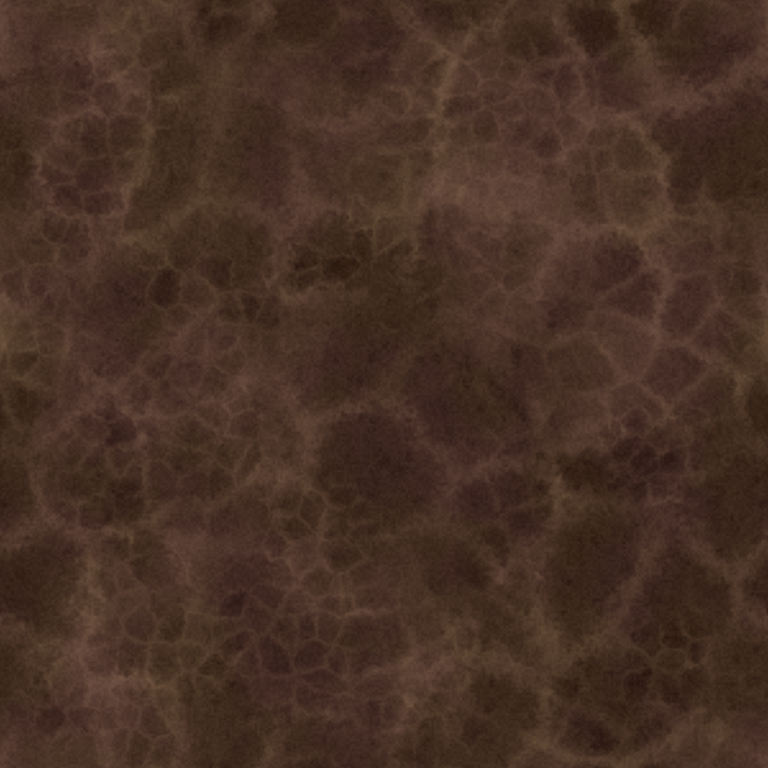
Give the GLSL for this texture, as a three.js fragment shader.

```glsl
// Dark brown mottled leather with soft pale veins around cells of several sizes, tiling.
#define BIG_CELLS 7.0
#define MID_CELLS 14.0
#define SMALL_CELLS 26.0
#define CLOUD_SCALE 6.0
#define WARP 0.040
#define FRAY 0.015
#define GRAIN 0.38
#define TINT vec3(0.003, -0.004, 0.010)
#define DARK_BROWN vec3(0.220, 0.138, 0.104)
#define PALE_BROWN vec3(0.380, 0.278, 0.215)

varying vec2 vUv;

vec2 hash2(vec2 p) {
  vec3 q = fract(vec3(p.xyx) * vec3(0.1031, 0.1030, 0.0973));
  q += dot(q, q.yzx + 33.33);
  return fract((q.xx + q.yz) * q.zy);
}

// Value noise that wraps after a whole number of lattice steps
float noise(vec2 uv, float period, float seed) {
  vec2 p = uv * period;
  vec2 cell = floor(p);
  vec2 f = fract(p);
  f = f * f * f * (f * (f * 6.0 - 15.0) + 10.0);
  vec2 lo = mod(cell, period);
  vec2 hi = mod(cell + 1.0, period);
  float a = hash2(lo + seed).x;
  float b = hash2(vec2(hi.x, lo.y) + seed).x;
  float c = hash2(vec2(lo.x, hi.y) + seed).x;
  float d = hash2(hi + seed).x;
  return mix(mix(a, b, f.x), mix(c, d, f.x), f.y);
}

float fbm(vec2 uv, float period, float seed) {
  float sum = 0.0;
  float amp = 0.5;
  for (int i = 0; i < 5; i++) {
    sum += amp * noise(uv, period, seed);
    period *= 2.0;
    seed += 17.0;
    amp *= 0.55;
  }
  return sum / 1.055;
}

// Wrapping Voronoi cells: x = gap to the border, y = random value of the cell
vec2 cells(vec2 uv, float period, float seed) {
  vec2 p = uv * period;
  vec2 base = floor(p);
  float nearest = 8.0;
  float second = 8.0;
  float id = 0.0;
  for (int y = -1; y <= 1; y++) {
    for (int x = -1; x <= 1; x++) {
      vec2 cell = base + vec2(float(x), float(y));
      vec2 rnd = hash2(mod(cell, period) + seed);
      float dist = length(cell + 0.05 + 0.9 * rnd - p);
      if (dist < nearest) {
        second = nearest;
        nearest = dist;
        id = fract(rnd.x * 7.0 + rnd.y * 5.0);
      } else {
        second = min(second, dist);
      }
    }
  }
  return vec2(second - nearest, id);
}

float vein(float gap, float width) {
  return exp(-gap * gap / (width * width + width * gap));
}

void main() {
  // Bend the cells broadly and fray their borders finely
  vec2 bend = vec2(fbm(vUv, 7.0, 11.0), fbm(vUv, 7.0, 131.0)) - 0.5;
  vec2 fray = vec2(noise(vUv, 170.0, 23.0), noise(vUv, 170.0, 71.0)) - 0.5;
  vec2 uv = vUv + 2.0 * WARP * bend + FRAY * fray;
  vec2 softUv = vUv + 0.8 * WARP * bend + 0.3 * FRAY * fray;

  // Cell networks, each fading in and out in patches
  vec2 big = cells(uv, BIG_CELLS, 5.0);
  vec2 mid = cells(softUv, MID_CELLS, 43.0);
  vec2 small = cells(softUv, SMALL_CELLS, 89.0);
  float bigPatch = smoothstep(0.25, 0.58, fbm(vUv, 7.0, 201.0));
  float midPatch = smoothstep(0.42, 0.64, fbm(vUv, 6.0, 251.0));
  float smallPatch = smoothstep(0.48, 0.66, fbm(vUv, 7.0, 307.0));

  // Clouded ground, veins and darker cell bodies
  float cloud = smoothstep(0.25, 0.75, fbm(uv, CLOUD_SCALE, 353.0));
  float tone = 0.10 + 0.43 * cloud;
  tone += 0.48 * bigPatch * vein(big.x, 0.12);
  tone += 0.26 * midPatch * vein(mid.x, 0.13);
  tone += 0.24 * smallPatch * vein(small.x, 0.15);
  tone -= 0.14 * big.y * smoothstep(0.0, 0.35, big.x);
  tone -= 0.22 * midPatch * mid.y * smoothstep(0.0, 0.25, mid.x);
  tone -= 0.20 * smallPatch * small.y * smoothstep(0.0, 0.25, small.x);

  // Fine grain and sparse dark pits
  float grain = 0.7 * noise(vUv, 300.0, 401.0) + 0.3 * noise(vUv, 120.0, 433.0);
  float pits = smoothstep(0.62, 0.78, fbm(vUv, 64.0, 467.0));
  tone += GRAIN * (grain - 0.5) - 0.18 * pits;

  // Drift between olive and plum
  float plum = smoothstep(0.32, 0.68, fbm(vUv, 8.0, 509.0));
  vec3 color = mix(DARK_BROWN, PALE_BROWN, tone);
  color += TINT * (2.0 * plum - 1.0);
  gl_FragColor = vec4(color, 1.0);
}
```
